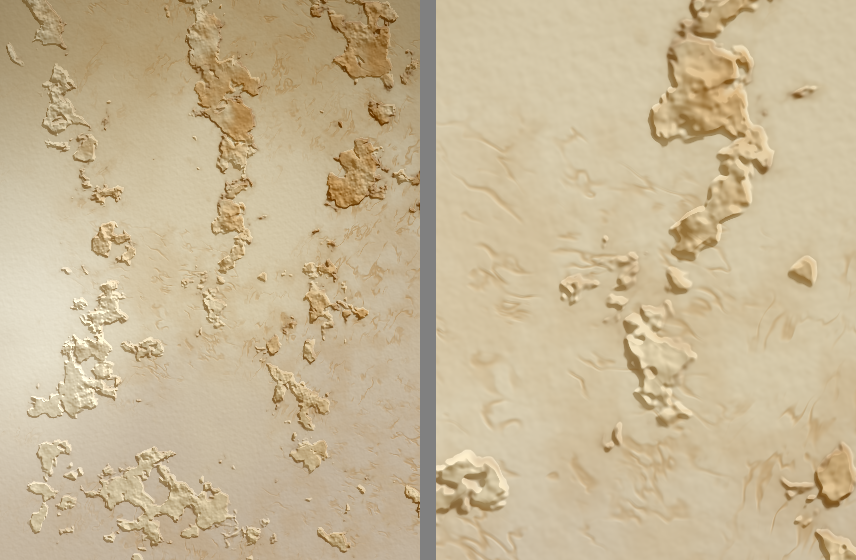
Left, the full canvas; right, a detail of the centre.
This texture is drawn by a Shadertoy shader. Its source:

```glsl
const vec3 CREAM = vec3(0.81, 0.76, 0.64);
const vec3 GREY = vec3(0.735, 0.675, 0.59);
const vec3 SHADE = vec3(0.72, 0.63, 0.46);
const vec3 PEARL = vec3(0.89, 0.865, 0.79);
const vec3 PALE = vec3(0.77, 0.71, 0.57);
const vec3 OCHRE = vec3(0.67, 0.49, 0.25);
const vec3 UMBER = vec3(0.45, 0.29, 0.13);

const vec2 LIGHT_DIR = vec2(0.55, 0.835);
const float RELIEF_STEP = 0.0014;
const float RELIEF_GAIN = 0.31;
const float VEIN_FALLOFF = 4.2;
const float VEIN_REACH = 0.16;
const float PATCH_SCALE = 8.0;
const float SHARD_SCALE = 25.0;
const float CRUMB_SCALE = 56.0;
const float CREASE_SCALE = 46.0;
const float GRAIN_SCALE = 130.0;
const vec2 GLOW_CENTER = vec2(0.0, 0.55);
const vec2 GLOW_SIZE = vec2(0.30, 0.34);
const mat2 OCTAVE = mat2(1.6, 1.2, -1.2, 1.6);

float hash(vec2 p) {
    return fract(sin(dot(p, vec2(127.1, 311.7))) * 43758.55);
}

float noise(vec2 p) {
    vec2 i = floor(p), f = fract(p);
    f = f * f * (3.0 - 2.0 * f);
    return mix(mix(hash(i), hash(i + vec2(1, 0)), f.x),
               mix(hash(i + vec2(0, 1)), hash(i + vec2(1, 1)), f.x), f.y);
}

float fbm(vec2 p, int octaves) {
    float sum = 0.0, amp = 0.5;
    p = mat2(0.8, 0.6, -0.6, 0.8) * p;
    for (int i = 0; i < octaves; i++) {
        sum += amp * noise(p);
        p = OCTAVE * p + 7.3;
        amp *= 0.5;
    }
    return sum;
}

// Distance to the meandering bands along which the plaster has broken
float veinDistance(vec2 p) {
    float d = abs(p.y - 0.13 - 0.03 * sin(9.0 * p.x)) + 0.3 * max(p.x - 0.65, 0.0);
    for (int k = 0; k < 3; k++) {
        float n = float(k);
        float x = 0.17 + 0.315 * n + 0.08 * sin(4.5 * p.y - 1.67 - 0.87 * n);
        float gap = k == 1 ? max(0.66 - p.y, 0.0) : 0.0;
        d = min(d, abs(p.x - x) + gap);
    }
    return d;
}

// Positive inside a ragged patch: broad islands bitten into small shards
float patchField(vec2 p) {
    vec2 warp = vec2(fbm(p * 20.0, 3), fbm(p * 20.0 + 31.0, 3)) - 0.44;
    float island = fbm((p + 0.04 * warp) * PATCH_SCALE, 4) - 0.47;
    float shard = fbm((p + 0.03 * warp) * SHARD_SCALE + 13.0, 4) - 0.47;
    return 0.01 + 1.4 * island + 1.6 * shard - VEIN_FALLOFF * min(veinDistance(p), VEIN_REACH);
}

float creaseArea(vec2 p) {
    return smoothstep(0.34, 0.58, fbm(p * 3.8 + 5.0, 4) + 0.12 * (p.x - 0.5));
}

// Short hairline wrinkles running along one slant
float wrinkles(vec2 p, float angle) {
    vec2 along = vec2(cos(angle), sin(angle));
    vec2 q = vec2(dot(p, along), dot(p, vec2(-along.y, along.x)));
    q = q * vec2(0.6, 1.25) * CREASE_SCALE;
    float n = noise(q) + 0.5 * noise(2.3 * q + 5.1) + 0.25 * noise(4.7 * q);
    return 1.0 - smoothstep(0.0, 0.17, abs(n - 0.87));
}

float crease(vec2 p) {
    vec2 q = p + 0.04 * (vec2(fbm(p * 16.0, 3), fbm(p * 16.0 + 11.0, 3)) - 0.44);
    float turn = smoothstep(0.42, 0.58, noise(p * 4.3 + 17.0));
    float lines = mix(wrinkles(q, -0.45), wrinkles(q, 1.1), turn);
    float broken = smoothstep(0.36, 0.62, fbm(p * 42.0 + 4.0, 2) + 0.08);
    return lines * broken * creaseArea(p);
}

float height(vec2 p) {
    float inside = smoothstep(-0.07, 0.08, patchField(p));
    float rough = 0.006 + 0.013 * smoothstep(0.3, 0.7, noise(p * 15.0 + 2.0));
    float crumbs = inside * (0.004 + rough * fbm(p * CRUMB_SCALE, 3));
    return crumbs + 0.0007 * fbm(p * GRAIN_SCALE, 2) - 0.0006 * crease(p);
}

void mainImage(out vec4 fragColor, in vec2 fragCoord) {
    vec2 uv = fragCoord / iResolution.xy;
    vec2 p = fragCoord / iResolution.x;

    // Smooth plaster: broad light, cloudy stains and glow
    float cloud = fbm(p * 4.0 + 9.0, 5) - 0.48;
    vec3 col = mix(GREY, CREAM, smoothstep(0.12, 0.5, uv.y + 0.4 * cloud));
    col = mix(col, SHADE, 0.9 * smoothstep(0.58, 1.02, uv.y + 0.5 * cloud));
    col = mix(col, GREY, 0.6 * smoothstep(0.6, 1.0, uv.x) * smoothstep(0.85, 0.4, uv.y));
    vec2 g = (p - GLOW_CENTER) / GLOW_SIZE;
    float glow = exp(-dot(g, g));
    col = mix(col, PEARL, clamp(glow + 0.8 * cloud * glow, 0.0, 1.0));

    // Warm wash around the patches and in the wrinkles
    float field = patchField(p);
    float warm = smoothstep(0.2, 0.85, p.x + 0.5 * (p.y - 0.67)
                            + 0.9 * (fbm(p * 3.0 + 21.0, 3) - 0.44));
    float halo = smoothstep(-0.32, 0.0, field);
    float stain = creaseArea(p) * smoothstep(0.3, 0.65, fbm(p * 22.0, 4));
    col = mix(col, SHADE, halo * (0.08 + 0.3 * warm));
    col = mix(col, OCHRE, 0.16 * stain * (1.0 - 0.7 * glow));
    col = mix(col, OCHRE, crease(p) * (0.26 + 0.18 * warm) * (1.0 - 0.5 * glow));

    // Patch body and dark broken rim
    float inside = smoothstep(-0.05, 0.05, field);
    float tint = warm * smoothstep(0.2, 0.75, fbm(p * 16.0 + 3.0, 3) + 0.1);
    vec3 body = mix(mix(PALE, PEARL, 0.6 * glow), OCHRE, tint);
    col = mix(col, body, 0.85 * inside);
    float rim = exp(-field * field / 0.005) * smoothstep(0.3, 0.7, noise(p * 40.0));
    col = mix(col, UMBER, rim * (0.20 + 0.33 * warm) * (1.0 - 0.5 * glow));

    // Raking light over the relief, with glints on the crumbs
    vec2 e = LIGHT_DIR * RELIEF_STEP;
    float slope = (height(p - e) - height(p + e)) / (2.0 * RELIEF_STEP);
    slope = clamp(slope, -0.7, 0.5);
    col += RELIEF_GAIN * slope * mix(vec3(0.8, 0.95, 1.12), vec3(0.85), step(0.0, slope));
    col += 0.2 * glow * inside * smoothstep(0.2, 0.5, slope);

    // Darker upper corners
    vec2 c = uv - vec2(0.5, 0.45);
    col *= 1.03 - 0.34 * dot(c, c) * smoothstep(0.2, 0.9, uv.y);
    fragColor = vec4(clamp(col, 0.0, 1.0), 1.0);
}
```
